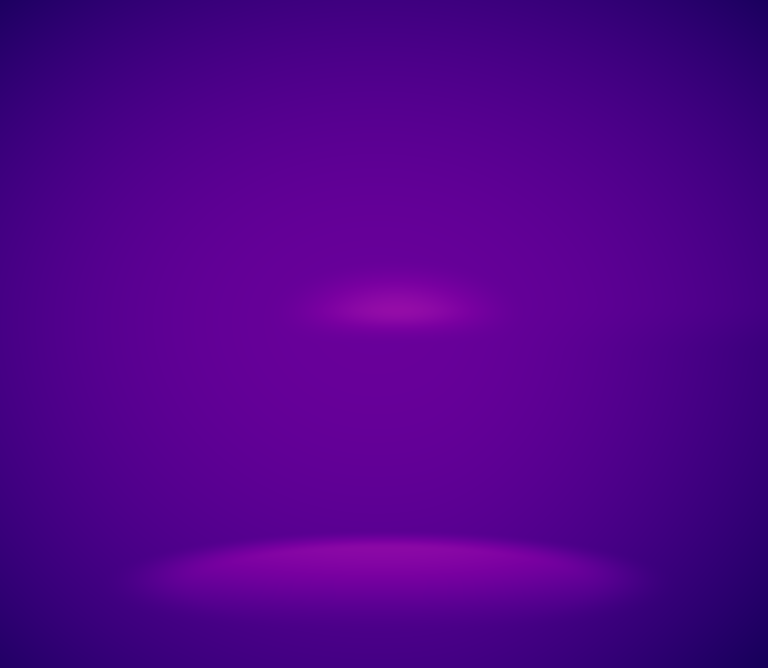
Write a Shadertoy shader that draws this background.

```glsl
float backdropLight(vec2 uv, vec2 center, float peak) {
    vec2 d = abs(uv - center);
    float verticalLoss = uv.y > center.y ? 0.66 : 0.50;
    return peak - 0.56 * pow(d.x, 2.0) - verticalLoss * pow(d.y, 1.9);
}

// Dome of light that fades quickly below its base
float domeGlow(vec2 uv, vec2 base, vec2 radius) {
    float reach = length((uv - base) / radius);
    float floorFade = smoothstep(base.y - 0.043, base.y + 0.014, uv.y);
    return smoothstep(1.05, 0.0, reach) * floorFade;
}

// Elliptical pool with a crisp far rim and a soft near side
float floorPool(vec2 uv, vec2 center, vec2 radius) {
    vec2 q = (uv - center) / radius;
    float rim = smoothstep(1.03, 0.68, length(q));
    float nearFade = smoothstep(-0.85, 0.75, q.y);
    return rim * nearFade * (1.0 - 0.35 * q.x * q.x);
}

// Violet ramp driven by the amount of red light
vec3 violetRamp(float light) {
    float blue = 0.25 + 1.25 * light - 0.95 * light * light;
    float green = 0.05 * smoothstep(0.46, 0.60, light);
    return vec3(light, green, blue);
}

void mainImage(out vec4 fragColor, in vec2 fragCoord) {
    vec2 uv = fragCoord / iResolution.xy;

    // Broad backdrop and the faint horizon on the right
    float light = backdropLight(uv, vec2(0.49, 0.52), 0.41);
    float belowHorizon = smoothstep(0.55, 0.47, uv.y);
    light -= 0.035 * belowHorizon * smoothstep(0.55, 1.0, uv.x);

    // Central dome and lower pool
    light += 0.18 * domeGlow(uv, vec2(0.518, 0.526), vec2(0.165, 0.085));
    light += 0.20 * floorPool(uv, vec2(0.506, 0.122), vec2(0.37, 0.083));

    fragColor = vec4(violetRamp(max(light, 0.08)), 1.0);
}
```
